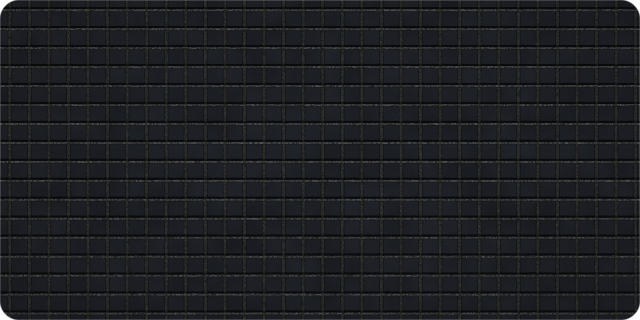
This texture is drawn by a Shadertoy shader. Its source:

```glsl
#define REPEATS vec2(32.72, 16.88)
#define GRID_OFFSET vec2(0.5, 0.39)
#define JOINT_HALF_WIDTH 0.075
#define LEDGE_WIDTH 0.10
#define SHADOW_WIDTH 0.12
#define GRAIN_SCALE 17.0
#define CORNER_RADIUS 0.06
#define TILE_COLOR vec3(0.110, 0.121, 0.141)
#define GROUT_COLOR vec3(0.156, 0.161, 0.155)
#define SHADOW_COLOR vec3(0.030, 0.036, 0.038)
#define GLINT_COLOR vec3(0.31, 0.31, 0.315)

float hash(vec2 p) {
    return fract(sin(dot(p, vec2(127.1, 311.7))) * 43758.5453);
}

float noise(vec2 p) {
    vec2 i = floor(p), f = fract(p);
    f = f * f * (3.0 - 2.0 * f);
    return mix(mix(hash(i), hash(i + vec2(1, 0)), f.x),
               mix(hash(i + vec2(0, 1)), hash(i + vec2(1, 1)), f.x), f.y);
}

float fbm(vec2 p) {
    float sum = 0.0, amplitude = 0.5;
    for (int i = 0; i < 4; i++) {
        sum += amplitude * noise(p);
        p = p * 2.03 + 17.3;
        amplitude *= 0.5;
    }
    return sum;
}

// Smooth coverage of the interval from lo to hi
float band(float x, float lo, float hi, float soft) {
    return smoothstep(lo - soft, lo + soft, x) * (1.0 - smoothstep(hi - soft, hi + soft, x));
}

float roundedBox(vec2 p, vec2 halfSize, float radius) {
    vec2 q = abs(p) - halfSize + radius;
    return length(max(q, 0.0)) + min(max(q.x, q.y), 0.0) - radius;
}

void mainImage(out vec4 fragColor, in vec2 fragCoord) {
    vec2 uv = fragCoord / iResolution.xy;
    vec2 grid = uv * REPEATS - GRID_OFFSET;
    vec2 soft = max(0.6 * REPEATS / iResolution.xy, vec2(0.025));

    // Signed distance to the joints, which run along whole numbers
    vec2 d = fract(grid + 0.5) - 0.5;
    d += 0.02 * (vec2(noise(grid * GRAIN_SCALE), noise(grid * GRAIN_SCALE + 41.0)) - 0.5);

    // Tiles: cloudy glaze with a slight tone shift
    float cloud = fbm(grid * 0.8) - 0.47;
    float tone = hash(floor(grid) + 3.0) - 0.5;
    vec3 color = TILE_COLOR * (1.0 + 0.36 * cloud + 0.04 * tone);

    // Vertical joints: dim grainy grout in a soft dark groove
    float grain = noise(grid * GRAIN_SCALE + 5.0);
    vec3 grout = GROUT_COLOR * (0.68 + 0.64 * grain);
    float groove = 1.0 - smoothstep(JOINT_HALF_WIDTH, JOINT_HALF_WIDTH + 0.07, abs(d.x));
    color = mix(color, SHADOW_COLOR, 0.6 * groove);
    color = mix(color, grout, band(d.x, -JOINT_HALF_WIDTH, JOINT_HALF_WIDTH, soft.x));

    // Horizontal joints: a shadow above a speckled, lit ledge
    float crossing = 1.0 - smoothstep(0.0, JOINT_HALF_WIDTH * 1.5, abs(d.x));
    float shadow = band(d.y, 0.0, SHADOW_WIDTH, soft.y);
    color = mix(color, SHADOW_COLOR, shadow * (0.92 - 0.5 * crossing));
    float underside = band(d.y, -LEDGE_WIDTH - 0.05, -LEDGE_WIDTH, soft.y);
    color = mix(color, SHADOW_COLOR, 0.2 * underside);
    float speckle = smoothstep(0.25, 0.85, noise(grid * GRAIN_SCALE + 71.0));
    float wear = 0.55 + 0.6 * noise(grid * 0.9 + 29.0);
    float glint = min(speckle * wear, 1.0) * (1.0 - 0.6 * crossing);
    vec3 ledge = mix(grout, GLINT_COLOR, glint);
    color = mix(color, ledge, band(d.y, -LEDGE_WIDTH, 0.0, soft.y));

    // Gentle falloff toward the borders
    vec2 centered = uv - 0.5;
    color *= 1.03 - 0.25 * dot(centered, centered);

    // Rounded outline on white
    float pixel = 1.0 / iResolution.y;
    vec2 halfCanvas = 0.5 * iResolution.xy * pixel;
    float outline = roundedBox(fragCoord * pixel - halfCanvas, halfCanvas, CORNER_RADIUS);
    color = mix(color, vec3(1.0), smoothstep(-pixel, pixel, outline));
    fragColor = vec4(color, 1.0);
}
```
